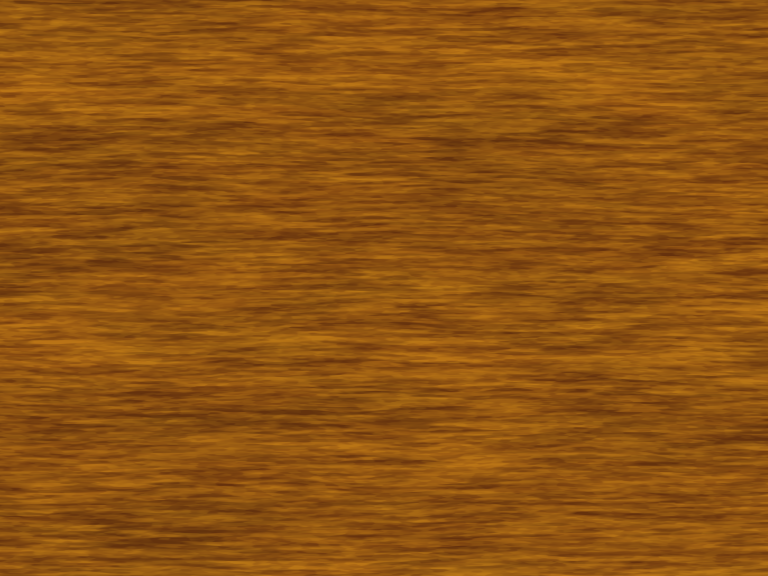
A WebGL 2 fragment shader for this texture:

```glsl
#version 300 es
precision highp float;

uniform vec2 u_resolution;
out vec4 fragColor;

#define DARK_WOOD vec3(0.468, 0.260, 0.060)
#define LIGHT_WOOD vec3(0.668, 0.408, 0.079)
#define MEAN_TONE 0.43
#define BAND_PERIOD 0.47
#define BAND_CENTER 0.42
#define BAND_AMOUNT 0.27
#define BLOTCH_AMOUNT 0.26
#define STREAK_AMOUNT 0.28
#define FIBER_AMOUNT 0.78
#define FINE_AMOUNT 0.84
#define PORE_AMOUNT 0.50

const float TAU = 6.2831853;

vec3 hash3(vec2 cell) {
    vec3 q = fract(cell.xyx * vec3(0.1031, 0.1030, 0.0973));
    q += dot(q, q.yxz + 33.33);
    return fract((q.xxy + q.yzz) * q.zyx);
}

// Smooth cellular noise: random cell tones blended by distance, about -0.5 to 0.5
float cellNoise(vec2 p) {
    vec2 base = floor(p);
    vec2 local = p - base;
    float toneSum = 0.0;
    float weightSum = 0.0;
    for (int y = -1; y <= 1; y++) {
        for (int x = -1; x <= 1; x++) {
            vec2 offset = vec2(x, y);
            vec3 rnd = hash3(base + offset + 57.0);
            vec2 d = offset + rnd.xy - local;
            float weight = exp(-6.0 * dot(d, d));
            toneSum += weight * rnd.z;
            weightSum += weight;
        }
    }
    return toneSum / weightSum - 0.5;
}

// Noise stretched into cells of the given length and thickness
float grain(vec2 p, vec2 cellSize, float seed) {
    return cellNoise(p / cellSize + seed * vec2(17.3, 41.7));
}

// Gentle waver of the fibers along the board
vec2 waver(vec2 p) {
    p.y += 0.0030 * sin(3.1 * p.x + 5.0 * p.y)
         + 0.0014 * sin(11.0 * p.x - 9.0 * p.y + 2.0)
         + 0.0006 * sin(31.0 * p.x + 47.0 * p.y);
    return p;
}

// Broad pale bands, narrower than the dark wood between them
float paleBands(float y) {
    float wave = 0.5 + 0.5 * cos(TAU * (y - BAND_CENTER) / BAND_PERIOD);
    return wave * wave * wave - 0.31;
}

void main() {
    vec2 p = waver(gl_FragCoord.xy / u_resolution.y);

    // Large tone changes
    float blotch = grain(p, vec2(0.26, 0.055), 1.0);
    float tone = MEAN_TONE + BLOTCH_AMOUNT * blotch;
    tone += BAND_AMOUNT * paleBands(p.y + 0.05 * blotch);

    // Long streaks, fibers and fine threads
    float fiber = grain(p, vec2(0.105, 0.0072), 3.0);
    float pore = grain(p, vec2(0.016, 0.0029), 5.0);
    tone += STREAK_AMOUNT * grain(p, vec2(0.34, 0.017), 2.0);
    tone += FIBER_AMOUNT * fiber;
    tone += FINE_AMOUNT * grain(p, vec2(0.055, 0.0043), 4.0);
    tone += PORE_AMOUNT * pore;

    // Dark fibers lean red, pale ones lean yellow
    vec3 color = mix(DARK_WOOD, LIGHT_WOOD, clamp(tone, -0.4, 1.3));
    color += vec3(-0.008, 0.009, 0.0) * (fiber + pore - 0.8 * blotch);
    fragColor = vec4(color, 1.0);
}
```
